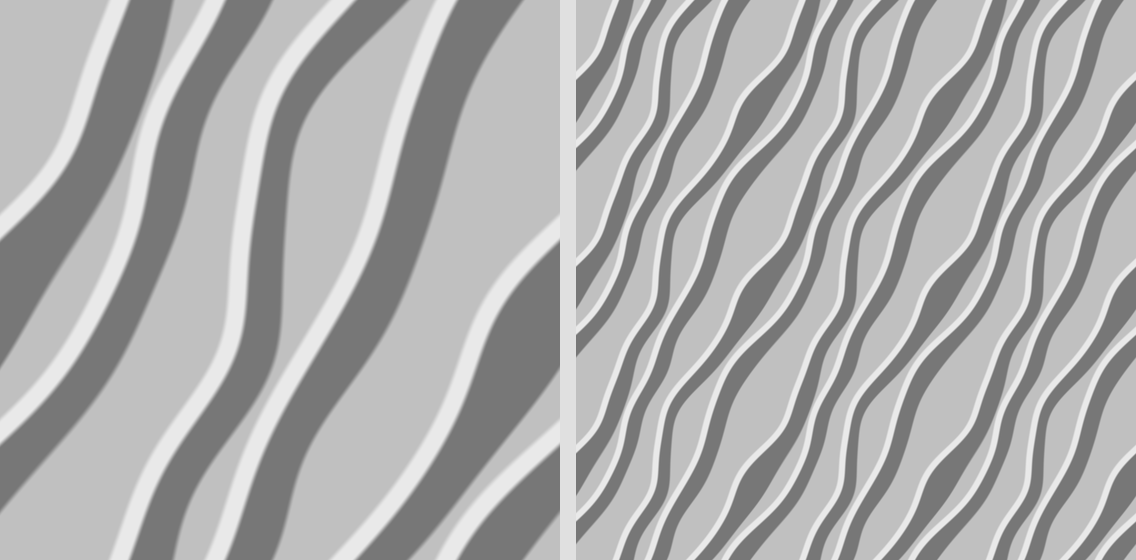
Left, the tile; right, the same tile 3 across and 3 down.
Reproduce this pattern procedurally as a Shadertoy shader.

```glsl
// Wavy diagonal stripes, each a pale ridge with a dark shadow of varying width.
// Two closed curves wind twice down and once across the tile, giving four
// stripes across and two down; whole harmonics bend them, so the tile wraps.

const vec3 GROUND = vec3(0.753);
const vec3 SHADOW = vec3(0.467);
const vec3 RIDGE  = vec3(0.912);
const float RIDGE_WIDTH = 0.0335;  // measured across the stripe
const float SOFTNESS = 0.0055;     // half width of the edge blur
const int CURVES = 2;
const int TURNS = 2;               // windings down the tile per curve
const int HARMONICS = 6;
const float PI = 3.14159265;

// Per curve: mean ridge position, mean shadow width
const vec2 MEAN[CURVES] = vec2[CURVES](vec2(0.6906, 0.0926), vec2(0.8900, 0.0879));

// Per harmonic: position cosine and sine, shadow width cosine and sine
const vec4 WAVE[CURVES * HARMONICS] = vec4[CURVES * HARMONICS](
    vec4(-0.0600, -0.0197,  0.0040, -0.0378),
    vec4(-0.0069, -0.0125, -0.0121, -0.0116),
    vec4( 0.0154, -0.0243, -0.0009,  0.0086),
    vec4(-0.0057, -0.0034,  0.0069,  0.0078),
    vec4(-0.0036,  0.0009,  0.0051, -0.0033),
    vec4( 0.0049, -0.0010, -0.0007,  0.0023),
    vec4(-0.0237, -0.0376,  0.0129,  0.0057),
    vec4(-0.0349, -0.0081,  0.0083, -0.0060),
    vec4(-0.0159,  0.0018,  0.0056, -0.0074),
    vec4( 0.0031,  0.0014,  0.0026, -0.0013),
    vec4(-0.0034,  0.0027, -0.0017, -0.0018),
    vec4( 0.0013,  0.0023,  0.0023, -0.0023));

// Ridge position, shadow width and ridge slope at distance t down a curve
vec3 stripeAt(int curve, float t) {
    vec3 stripe = vec3(MEAN[curve], -0.5) - vec3(0.5 * t, 0.0, 0.0);
    for (int k = 1; k <= HARMONICS; k++) {
        float freq = 2.0 * PI * float(k) / float(TURNS);
        vec2 cs = vec2(cos(freq * t), sin(freq * t));
        vec4 wave = WAVE[curve * HARMONICS + k - 1];
        stripe.x += dot(wave.xy, cs);
        stripe.y += dot(wave.zw, cs);
        stripe.z += freq * dot(wave.xy, vec2(-cs.y, cs.x));
    }
    return stripe;
}

// Soft coverage of the interval from lo to hi
float band(float d, float lo, float hi) {
    return smoothstep(lo - SOFTNESS, lo + SOFTNESS, d)
         * (1.0 - smoothstep(hi - SOFTNESS, hi + SOFTNESS, d));
}

void mainImage(out vec4 fragColor, in vec2 fragCoord) {
    vec2 uv = fragCoord / iResolution.xy;
    float shadow = 0.0;
    float ridge = 0.0;

    for (int curve = 0; curve < CURVES; curve++) {
        for (int turn = 0; turn < TURNS; turn++) {
            vec3 stripe = stripeAt(curve, 1.0 - uv.y + float(turn));
            float across = inversesqrt(1.0 + stripe.z * stripe.z);
            // Wrapped horizontal offset, turned into distance across the stripe
            float d = (fract(uv.x - stripe.x + 0.5) - 0.5) * across;
            shadow = max(shadow, band(d, -0.5 * RIDGE_WIDTH, stripe.y * across));
            ridge = max(ridge, band(d, -RIDGE_WIDTH, 0.0));
        }
    }

    // The ridge lies over the shadow
    vec3 color = mix(GROUND, SHADOW, shadow);
    color = mix(color, RIDGE, ridge);
    fragColor = vec4(color, 1.0);
}
```
